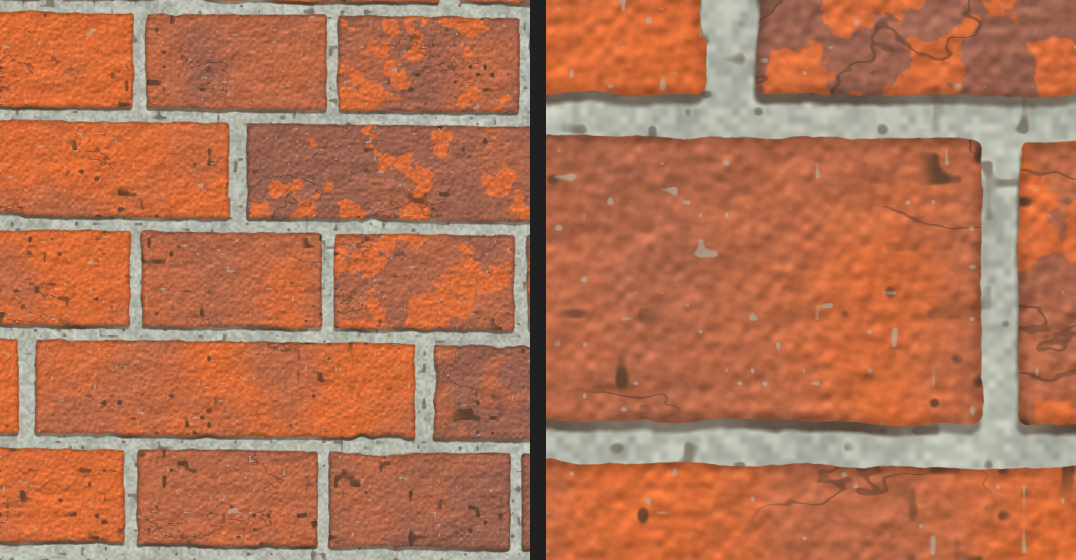
Left: the whole. Right: its middle third, enlarged.
This texture is drawn by a Shadertoy shader. Its source:

```glsl
#define ROW_PITCH 0.1947
#define FIRST_ROW 0.1107
#define BED_JOINT 0.025
#define TILT 0.012
#define HEADER_PITCH 0.344
#define STRETCHER_PITCH 0.711
#define EDGE_WEAR 0.007
#define ORANGE vec3(0.84, 0.42, 0.22)
#define RED vec3(0.72, 0.41, 0.28)
#define BROWN vec3(0.59, 0.38, 0.31)
#define MORTAR vec3(0.70, 0.71, 0.66)
#define SHADOW vec3(0.29, 0.22, 0.17)

struct Brick {
    vec2 id;
    vec2 centre;
    float dist;
};

float hash(vec2 p) {
    vec3 q = fract(p.xyx * 0.1031);
    q += dot(q, q.yzx + 33.33);
    return fract((q.x + q.y) * q.z);
}

float noise(vec2 p) {
    vec2 i = floor(p), f = fract(p);
    f = f * f * (3.0 - 2.0 * f);
    return mix(mix(hash(i), hash(i + vec2(1, 0)), f.x),
               mix(hash(i + vec2(0, 1)), hash(i + vec2(1, 1)), f.x), f.y);
}

float fbm(vec2 p) {
    float sum = 0.0, amp = 0.52;
    for (int i = 0; i < 5; i++) {
        sum += amp * noise(p);
        p = mat2(1.6, 1.2, -1.2, 1.6) * p + 17.3;
        amp *= 0.5;
    }
    return sum;
}

// Courses of short headers alternate with courses of long stretchers
Brick brickAt(vec2 p) {
    float y = p.y + TILT * (p.x - 0.47);
    float row = max(floor((y - FIRST_ROW) / ROW_PITCH + 0.5), 0.0);
    float isLong = mod(row, 2.0);
    float pitch = mix(HEADER_PITCH, STRETCHER_PITCH, isLong);
    float start = mix(0.234 + 0.004 * row, 0.048 + 0.189 * (row - 1.0), isLong);
    float col = floor((p.x - start) / pitch);

    Brick b;
    b.id = vec2(col, row) + 20.0;
    b.centre = vec2(start + (col + 0.5) * pitch, FIRST_ROW + row * ROW_PITCH);
    float joint = mix(0.017, 0.029, isLong) + 0.006 * hash(b.id + 3.7);
    vec2 halfSize = 0.5 * vec2(pitch - joint, ROW_PITCH - BED_JOINT);

    // Rounded box with a worn outline and a few larger chips
    vec2 q = abs(vec2(p.x, y) - b.centre) - halfSize + 0.006;
    b.dist = length(max(q, 0.0)) + min(max(q.x, q.y), 0.0) - 0.006;
    b.dist += EDGE_WEAR * (fbm(p * 38.0) - 0.5);
    b.dist += 0.012 * smoothstep(0.66, 0.95, noise(p * 6.0 + 4.0)) * noise(p * 45.0);
    return b;
}

float relief(vec2 p) {
    return fbm(p * vec2(28.0, 42.0)) + 0.3 * noise(p * 170.0);
}

vec3 brickColor(vec2 p, Brick b) {
    // Firing tone drifts from orange on the left to brown on the right
    float tone = b.centre.x + 0.4 * (hash(b.id) - 0.5) + 0.9 * (fbm(p * 8.0 + b.id) - 0.5);
    vec3 color = mix(ORANGE, RED, smoothstep(0.05, 0.45, tone));
    color = mix(color, BROWN, smoothstep(0.45, 0.95, tone));

    // Orange patches where the dark skin has flaked off
    float flaked = smoothstep(0.55, 0.72, b.centre.x) * smoothstep(0.2, 0.45, b.centre.y);
    float patches = smoothstep(0.57, 0.61, fbm(p * 24.0 + 9.0) + 0.25 * (noise(p * 7.0) - 0.5));
    color = mix(color, ORANGE * 1.03, 0.85 * flaked * patches);

    // Relief lit from above, then fine grain
    color *= 1.0 + 0.85 * (relief(p) - relief(p + vec2(-0.001, 0.003)));
    color *= 0.94 + 0.12 * noise(p * 230.0);

    // Hairline cracks, pits and pale grit
    float crack = 1.0 - smoothstep(0.002, 0.009, abs(fbm(p * vec2(8.0, 15.0) + b.id) - 0.5));
    crack *= smoothstep(0.5, 0.7, noise(p * 11.0 + 5.0));
    float pit = smoothstep(0.78, 0.92, noise(p * 75.0)) * smoothstep(0.5, 0.75, noise(p * 14.0));
    color = mix(color, SHADOW, max(0.45 * crack, 0.75 * pit));
    color = mix(color, MORTAR, 0.6 * smoothstep(0.9, 0.97, noise(p * 130.0 + 8.0)));

    return color * mix(0.8, 1.0, smoothstep(0.0, 0.008, -b.dist));
}

vec3 mortarColor(vec2 p) {
    vec3 color = MORTAR * (0.78 + 0.25 * fbm(p * 50.0) + 0.2 * noise(p * 210.0));
    color = mix(color, SHADOW, 0.5 * smoothstep(0.8, 0.95, noise(p * 95.0 + 2.0)));
    // Shadow thrown by the brick above
    float shade = 1.0 - smoothstep(-0.002, 0.002, brickAt(p + vec2(0.001, 0.006)).dist);
    return mix(color, SHADOW, shade * (0.45 + 0.55 * noise(p * 22.0)));
}

void mainImage(out vec4 fragColor, in vec2 fragCoord) {
    vec2 p = fragCoord / iResolution.y;
    float soft = 1.0 / iResolution.y;
    Brick b = brickAt(p);
    float cover = 1.0 - smoothstep(-soft, soft, b.dist);
    fragColor = vec4(mix(mortarColor(p), brickColor(p, b), cover), 1.0);
}
```
